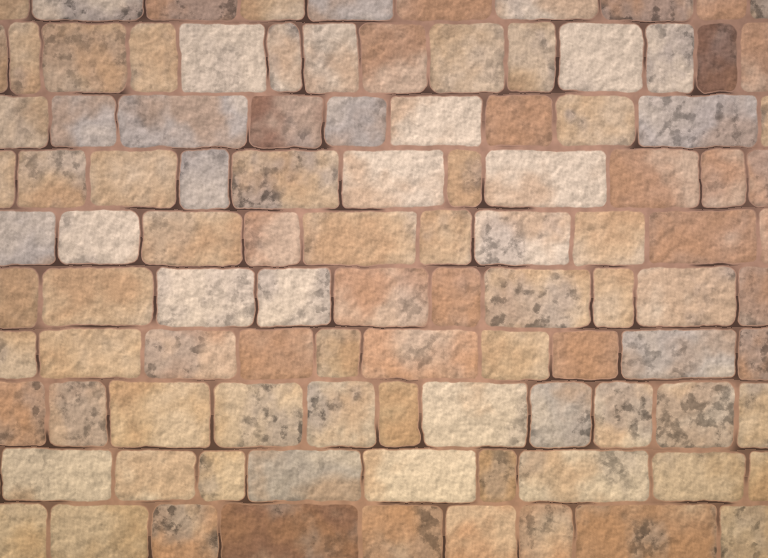
Give the GLSL for this texture, as a Shadertoy shader.

```glsl
// Weathered sandstone wall: ten uneven courses of rounded blocks in rosy mortar.
// Each course has its own height and block count; hashed joints vary the widths,
// while layered value noise gives worn edges, mineral stains and lit grain.

float hash(vec2 p) {
    vec3 q = fract(p.xyx * 0.1031);
    q += dot(q, q.yzx + 33.33);
    return fract((q.x + q.y) * q.z);
}

float noise(vec2 p) {
    vec2 i = floor(p), f = fract(p);
    f = f * f * (3.0 - 2.0 * f);
    return mix(mix(hash(i), hash(i + vec2(1, 0)), f.x),
               mix(hash(i + vec2(0, 1)), hash(i + vec2(1, 1)), f.x), f.y);
}

float fbm(vec2 p) {
    float sum = 0.0, amplitude = 0.53;
    for (int i = 0; i < 4; i++) {
        sum += amplitude * noise(p);
        p = mat2(1.6, 1.2, -1.2, 1.6) * p + 7.3;
        amplitude *= 0.5;
    }
    return sum;
}

float roundedBox(vec2 p, vec2 halfSize, float radius) {
    vec2 q = abs(p) - halfSize + radius;
    return length(max(q, 0.0)) + min(max(q.x, q.y), 0.0) - radius;
}

// Position of a vertical joint, in units of the mean block width
float joint(float index, float course) {
    return index + 0.64 * (hash(vec2(index + 40.0, course * 7.0 + 3.0)) - 0.5);
}

vec3 stoneColour(float pick) {
    if (pick < 0.33) return vec3(0.80, 0.67, 0.53);  // golden tan
    if (pick < 0.58) return vec3(0.86, 0.77, 0.67);  // cream
    if (pick < 0.82) return vec3(0.77, 0.60, 0.48);  // rose
    if (pick < 0.95) return vec3(0.74, 0.68, 0.63);  // grey
    return vec3(0.55, 0.41, 0.34);                   // brown
}

void mainImage(out vec4 fragColor, in vec2 fragCoord) {
    const float courseEdge[11] = float[](-0.015, 0.100, 0.197, 0.319, 0.412,
        0.523, 0.625, 0.733, 0.830, 0.962, 1.09);
    const float blockCount[10] = float[](8.5, 8.5, 10.0, 9.3, 9.0,
        9.0, 9.0, 9.0, 12.0, 8.5);
    vec2 uv = fragCoord / iResolution.xy;
    vec2 p = fragCoord / iResolution.y;
    float aspect = iResolution.x / iResolution.y;
    float pixel = 1.0 / iResolution.y;

    // Irregular outlines: broad sag plus small chips
    vec2 bent = p + 0.007 * (vec2(noise(p * 6.0), noise(p * 5.0 + 31.0)) - 0.5)
                  + 0.007 * (vec2(fbm(p * 38.0), fbm(p * 38.0 + 57.0)) - 0.5);

    // Find the course, then the block within it
    int course = 0;
    for (int k = 1; k < 10; k++) if (bent.y > courseEdge[k]) course = k;
    float row = float(course);
    float pitch = aspect / blockCount[course];
    float x = bent.x / pitch + 0.6 * hash(vec2(row, 19.0));
    float index = floor(x);
    if (x < joint(index, row)) index--;
    else if (x >= joint(index + 1.0, row)) index++;

    vec2 low = vec2(joint(index, row) * pitch, courseEdge[course]);
    vec2 high = vec2(joint(index + 1.0, row) * pitch, courseEdge[course + 1]);
    vec2 local = vec2(x * pitch, bent.y) - 0.5 * (low + high);
    vec2 id = vec2(index + 11.0, row * 3.0 + 5.0);
    float gap = 0.0028 + 0.002 * hash(id + 71.0);
    float d = roundedBox(local, 0.5 * (high - low) - gap, 0.008 + 0.010 * hash(id + 43.0));

    // Base tint with warm and pale clouds
    vec2 seed = 20.0 * vec2(hash(id + 5.0), hash(id + 9.0));
    vec3 stone = stoneColour(hash(id));
    stone *= 0.95 + 0.11 * hash(id + 23.0);
    float cloud = fbm(p * 9.0 + seed);
    stone = mix(stone, vec3(0.87, 0.78, 0.68), 0.55 * smoothstep(0.46, 0.72, cloud));
    stone = mix(stone, vec3(0.74, 0.55, 0.40), 0.40 * smoothstep(0.52, 0.28, cloud));

    // Grey patina and dark pits on some blocks
    float age = hash(id + 61.0);
    float patina = age * smoothstep(0.45, 0.68, fbm(p * vec2(13.0, 10.0) + seed.yx + 13.0));
    float pits = smoothstep(0.50, 0.72, fbm(p * 65.0 + seed));
    stone = mix(stone, vec3(0.64, 0.58, 0.55), 0.6 * patina);
    stone *= 1.0 - pits * (0.06 + 0.30 * patina);

    // Grain lit from the upper left, and a softly turned rim
    float relief = fbm(p * 75.0) - fbm(p * 75.0 + vec2(-0.20, 0.26));
    stone *= 1.0 + 0.42 * relief + 0.08 * (noise(p * 230.0) - 0.5);
    float rim = smoothstep(-0.010, 0.001, d);
    stone *= 1.0 - rim * (0.10 - 0.10 * smoothstep(-0.02, 0.03, local.y));

    // Mortar with broken, dark open cracks, strongest below the blocks
    vec3 mortar = vec3(0.70, 0.54, 0.45) * (0.88 + 0.24 * fbm(p * 60.0));
    float open = smoothstep(0.38, 0.66, noise(p * 11.0 + 17.0));
    open *= local.y < 0.0 ? 1.0 : 0.55;
    float crack = open * smoothstep(0.0002, 0.0032, d);
    mortar = mix(mortar, vec3(0.27, 0.20, 0.17), 0.85 * crack);

    vec3 colour = mix(stone, mortar, smoothstep(-pixel, pixel, d));

    // Uneven daylight: warmer at the foot, dimmer towards the corners
    vec2 fromCentre = uv - vec2(0.54, 0.48);
    colour *= 1.05 - 0.36 * dot(fromCentre, fromCentre);
    colour *= mix(vec3(1.01, 0.99, 0.92), vec3(0.99, 0.985, 1.01), smoothstep(0.0, 0.6, uv.y));
    fragColor = vec4(clamp(colour, 0.0, 1.0), 1.0);
}
```
